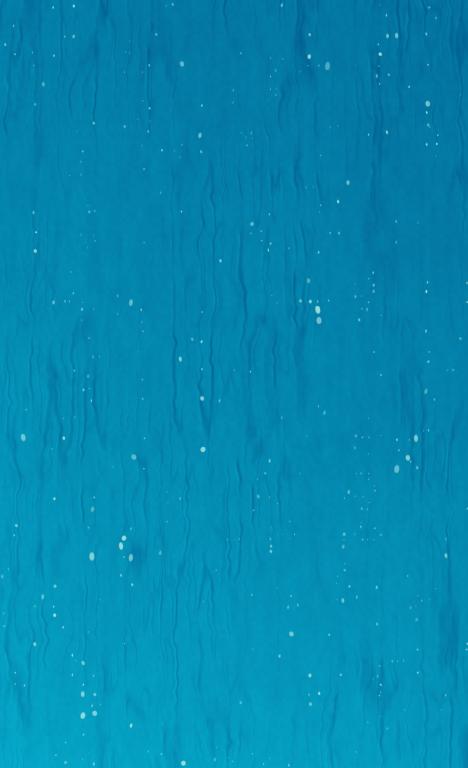
Give the GLSL for this texture, as a WebGL 2 fragment shader.

```glsl
#version 300 es
precision highp float;

uniform vec2 u_resolution;
out vec4 fragColor;

const vec3 DEEP_BLUE = vec3(0.008, 0.385, 0.570);
const vec3 PALE_BLUE = vec3(0.018, 0.645, 0.775);
const vec3 FLECK_COLOR = vec3(0.62, 0.88, 0.87);
const vec2 WRINKLE_SCALE = vec2(36.0, 3.6);
const vec2 FINE_SCALE = vec2(75.0, 9.0);
const vec2 LIGHT_OFFSET = vec2(0.0042, 0.0026);
const float WRINKLE_DARKNESS = 0.19;
const float RELIEF_STRENGTH = 0.10;
const float GRAIN_STRENGTH = 0.09;
const float CLOUD_STRENGTH = 0.12;

float hash(vec2 p) {
    return fract(sin(dot(p, vec2(127.1, 311.7))) * 43758.5453);
}

float noise(vec2 p) {
    vec2 i = floor(p);
    vec2 f = fract(p);
    f = f * f * (3.0 - 2.0 * f);
    float low = mix(hash(i), hash(i + vec2(1.0, 0.0)), f.x);
    float high = mix(hash(i + vec2(0.0, 1.0)), hash(i + 1.0), f.x);
    return mix(low, high, f.y);
}

float fbm(vec2 p) {
    float sum = 0.0;
    float amplitude = 0.5;
    for (int i = 0; i < 4; i++) {
        sum += amplitude * noise(p);
        p = p * 2.03 + 17.3;
        amplitude *= 0.5;
    }
    return sum / 0.9375;
}

// Thin lines along the mid level of a stretched noise
float contour(vec2 p, float width) {
    return 1.0 - smoothstep(0.0, width, abs(noise(p) - 0.5));
}

// Depth of the vertical folds in the paint skin
float wrinkles(vec2 p) {
    vec2 q = p;
    q.x += 0.012 * (noise(p * vec2(14.0, 18.0)) - 0.5);
    q.x += 0.007 * (noise(p * vec2(40.0, 55.0) + 9.0) - 0.5);
    float patches = smoothstep(0.36, 0.66, noise(p * vec2(13.0, 3.5) + 4.7));
    float breaks = smoothstep(0.2, 0.6, noise(p * vec2(45.0, 16.0) + 31.0));
    float folds = contour(q * WRINKLE_SCALE, 0.12) * mix(0.25, 1.0, patches);
    float fine = contour(q * FINE_SCALE + 53.0, 0.16) * patches;
    return (folds + 0.55 * fine) * mix(0.2, 1.0, breaks);
}

// Chipped spots, gathered in upright strands with a few strays
float flecks(vec2 p, float cellSize, float maxRadius, float density, float seed) {
    vec2 cell = floor(p / cellSize);
    vec2 key = cell + seed;
    vec2 jitter = vec2(hash(key + 3.1), hash(key + 7.7));
    vec2 center = (cell + mix(vec2(0.3), vec2(0.7), jitter)) * cellSize;
    float strand = smoothstep(0.74, 0.92, noise(center * vec2(26.0, 6.0) + seed));
    float present = step(hash(key + 11.9), density * strand + 0.004);
    float size = hash(key + 19.3);
    float radius = maxRadius * mix(0.25, 1.0, size * size * size);
    vec2 d = p - center;
    d.x += 0.3 * d.y * (jitter.y - 0.5);
    d.y *= mix(0.55, 1.0, jitter.x);
    float edge = 0.8 / u_resolution.x;
    float spot = 1.0 - smoothstep(radius - edge, radius + edge, length(d));
    return present * spot * mix(0.45, 1.0, hash(key + 23.5));
}

void main() {
    vec2 p = gl_FragCoord.xy / u_resolution.x;
    vec2 uv = gl_FragCoord.xy / u_resolution;

    // Broad fade from pale lower left to deep upper right
    float tone = mix(0.93, 0.34, pow(uv.y, 0.75));
    tone -= 0.20 * (uv.x - 0.5);
    tone += CLOUD_STRENGTH * (fbm(p * vec2(5.0, 2.5) + 2.0) - 0.5);

    // Folds with a lit edge
    float depth = wrinkles(p);
    float relief = wrinkles(p + LIGHT_OFFSET) - depth;
    tone -= WRINKLE_DARKNESS * depth;
    tone += RELIEF_STRENGTH * relief;

    // Fine surface grain
    tone += GRAIN_STRENGTH * (noise(p * vec2(170.0, 110.0)) - 0.5);
    tone += GRAIN_STRENGTH * (noise(p * vec2(70.0, 22.0) + 61.0) - 0.5);
    vec3 color = mix(DEEP_BLUE, PALE_BLUE, clamp(tone, 0.0, 1.1));

    // Pale chips
    float chips = flecks(p, 0.021, 0.0055, 0.40, 5.0);
    chips = max(chips, 0.75 * flecks(p, 0.013, 0.0030, 0.22, 47.0));
    color = mix(color, FLECK_COLOR, chips);

    fragColor = vec4(color, 1.0);
}
```
